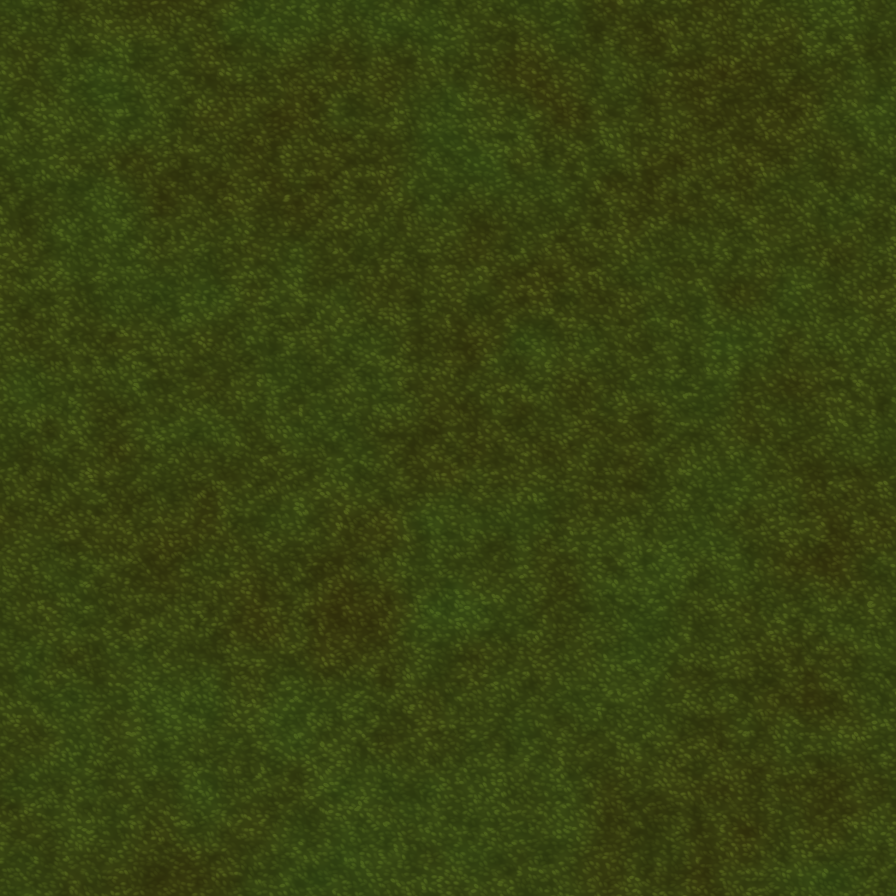
Give the GLSL for this texture, as a three.js fragment shader.

```glsl
// Mossy ground: faint broad patches and small clumps of wrapped value noise,
// covered with tiny scattered leaflets lit from the upper left.
// Every layer repeats a whole number of times, so the square tiles.
varying vec2 vUv;

const vec3 SHADE_COLOR = vec3(0.165, 0.190, 0.045);
const vec3 LIGHT_COLOR = vec3(0.290, 0.345, 0.095);
const vec3 LUSH_TINT = vec3(-0.065, 0.020, 0.010);  // greener where patches are bright

const float PATCH_REPEATS = 10.0;
const float CLUMP_REPEATS = 72.0;
const float LEAF_REPEATS = 150.0;

const float BASE_TONE = 0.45;
const float PATCH_CONTRAST = 0.45;
const float CLUMP_CONTRAST = 0.75;
const float LEAF_CONTRAST = 0.64;

const vec2 LEAF_RADII = vec2(0.74, 0.44);  // in leaf cells
const float LEAF_MEAN = 0.22;
const float LEAF_TILT = -0.4;
const float LEAF_TILT_SPREAD = 1.4;
const vec2 LIGHT_DIRECTION = vec2(-0.6, 0.8);

float hash(vec2 p) {
  return fract(sin(dot(p, vec2(127.1, 311.7))) * 43758.5453);
}

// Value noise that wraps after a whole number of cells
float wrappedNoise(vec2 p, float period, float seed) {
  vec2 cell = floor(p);
  vec2 f = fract(p);
  f = f * f * (3.0 - 2.0 * f);
  vec2 low = mod(cell, period) + seed;
  vec2 high = mod(cell + 1.0, period) + seed;
  float bottom = mix(hash(low), hash(vec2(high.x, low.y)), f.x);
  float top = mix(hash(vec2(low.x, high.y)), hash(high), f.x);
  return mix(bottom, top, f.y);
}

// Octaves of wrapped noise, normalised to 0..1
float fractalNoise(vec2 uv, float period, int octaves, float seed) {
  float sum = 0.0;
  float total = 0.0;
  float weight = 1.0;
  for (int i = 0; i < 5; i++) {
    if (i >= octaves) break;
    // The shift keeps the grids of the octaves from lining up
    vec2 shift = vec2(0.37, 0.61) * float(i);
    sum += weight * wrappedNoise(uv * period + shift, period, seed);
    total += weight;
    weight *= 0.6;
    period *= 2.0;
    seed += 17.3;
  }
  return sum / total;
}

// Overlapping oval domes, freely scattered, brighter towards the light
float leaflets(vec2 uv) {
  vec2 p = uv * LEAF_REPEATS;
  vec2 cell = floor(p);
  float brightest = 0.0;
  for (int y = -1; y <= 1; y++) {
    for (int x = -1; x <= 1; x++) {
      vec2 corner = cell + vec2(float(x), float(y));
      vec2 id = mod(corner, LEAF_REPEATS);
      vec2 jitter = vec2(hash(id + 3.1), hash(id + 7.7));
      vec2 d = p - corner - jitter;

      float angle = LEAF_TILT + LEAF_TILT_SPREAD * (hash(id + 13.9) - 0.5);
      float c = cos(angle);
      float s = sin(angle);
      vec2 local = vec2(c * d.x + s * d.y, c * d.y - s * d.x);

      float dome = 1.0 - smoothstep(0.2, 1.0, length(local / LEAF_RADII));
      float lighting = 1.0 + 0.9 * dot(d, LIGHT_DIRECTION);
      float brightness = mix(0.3, 1.0, hash(id + 23.3));
      brightest = max(brightest, dome * lighting * brightness);
    }
  }
  return brightest;
}

void main() {
  float patches = fractalNoise(vUv, PATCH_REPEATS, 3, 5.0) - 0.5;
  float clumps = fractalNoise(vUv, CLUMP_REPEATS, 2, 41.0) - 0.5;
  float leaves = leaflets(vUv) - LEAF_MEAN;

  // Leaflets stand out on the clumps and fade in the hollows
  float tone = BASE_TONE
    + PATCH_CONTRAST * patches
    + CLUMP_CONTRAST * clumps
    + LEAF_CONTRAST * leaves * (1.0 + 1.5 * clumps);

  vec3 color = mix(SHADE_COLOR, LIGHT_COLOR, clamp(tone, 0.0, 1.2));
  color += LUSH_TINT * patches;
  gl_FragColor = vec4(color, 1.0);
}
```
